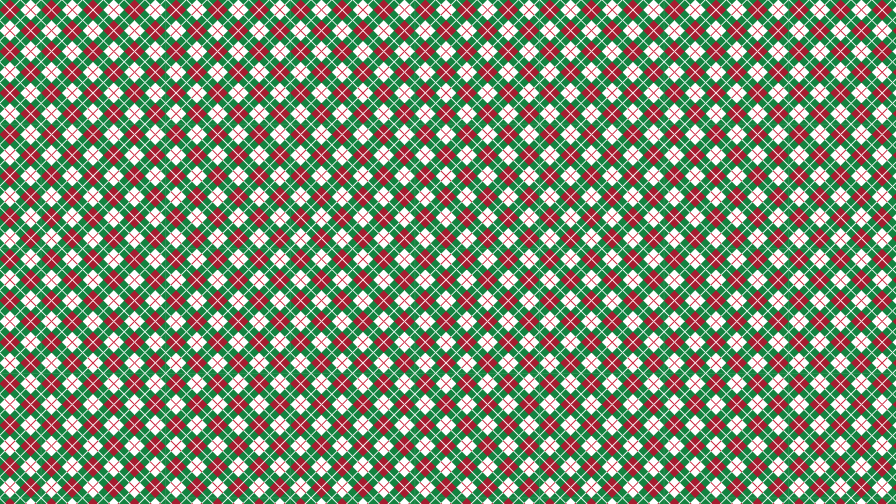
This pattern is drawn by a Shadertoy shader. Its source:

```glsl
// Red and white argyle diamonds on green, crossed by fine diagonal stitch lines

// Box-filtered coverage of a line of given half width, at distance d
float lineCover(float d, float halfWidth, float pixel) {
    float overlap = min(d + 0.5 * pixel, halfWidth) - max(d - 0.5 * pixel, -halfWidth);
    return max(overlap, 0.0) / pixel;
}

void mainImage(out vec4 fragColor, in vec2 fragCoord) {
    // Grid of diamonds, counted from the top left; 24.27 rows fill the height
    float pixel = 24.27 / iResolution.y;
    vec2 grid = vec2(fragCoord.x, iResolution.y - fragCoord.y) * pixel - 0.478;
    vec2 cell = floor(grid + 0.5);
    vec2 local = abs(grid - cell);

    vec3 green = vec3(0.075, 0.515, 0.25);
    vec3 red = vec3(0.655, 0.11, 0.19);
    vec3 white = vec3(1.0);

    // Diamonds alternate red and white like a checkerboard
    bool isRed = mod(cell.x + cell.y, 2.0) < 0.5;
    float edge = (local.x + local.y - 0.5) * 0.7071;
    float diamond = clamp(0.5 - edge / pixel, 0.0, 1.0);
    vec3 color = mix(green, isRed ? red : white, diamond);

    // Faint seams every six diamonds
    vec2 seam = abs(mod(grid - vec2(1.5, 5.5) + 3.0, 6.0) - 3.0);
    float seams = max(lineCover(seam.x, 0.02, pixel), lineCover(seam.y, 0.02, pixel));
    color = mix(color, white, 0.12 * seams);

    // Diagonal lines: white on red and green, bright red on white
    vec3 thread = mix(white, isRed ? white : vec3(0.78, 0.08, 0.18), diamond);
    float stitch = lineCover(abs(local.x - local.y) * 0.7071, 0.021, pixel);
    color = mix(color, thread, stitch);

    fragColor = vec4(color, 1.0);
}
```
